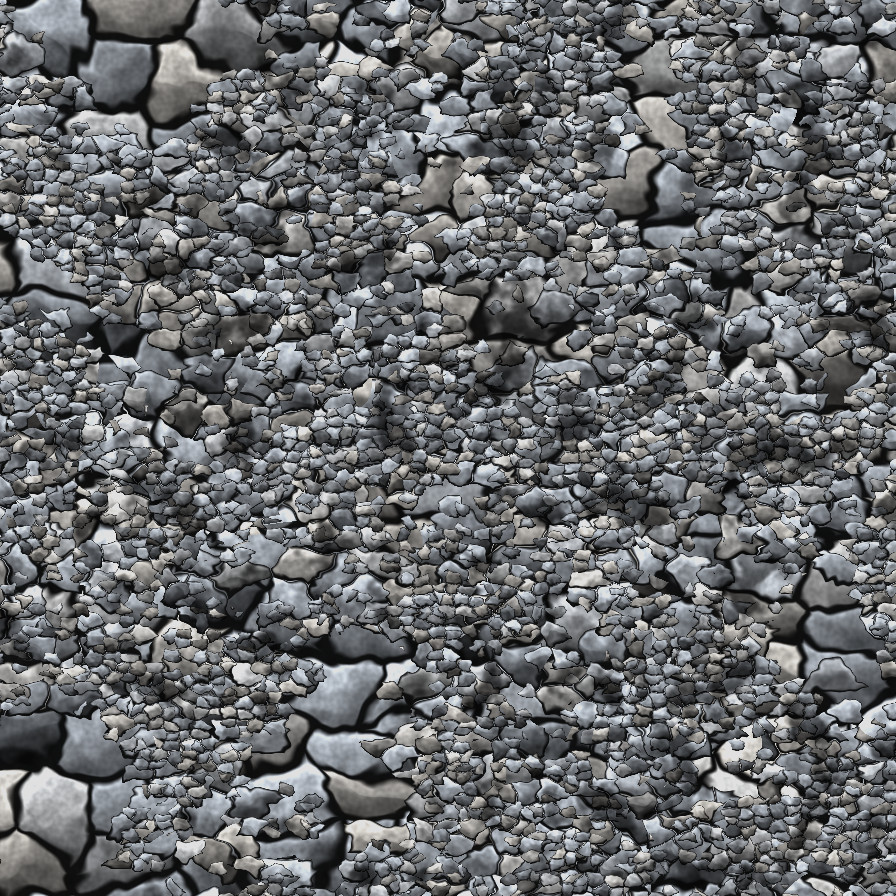
Give the GLSL for this texture, as a Shadertoy shader.

```glsl
// Grey rock rubble: fitted blocks with dark joints, buried under ever finer broken stone.

vec2 hash2(vec2 p) {
    vec3 q = fract(p.xyx * vec3(0.1031, 0.1030, 0.0973));
    q += dot(q, q.yzx + 33.33);
    return fract((q.xx + q.yz) * q.zy);
}

float cornerSlope(vec2 cell, vec2 offset) {
    float angle = 6.2832 * hash2(cell).x;
    return dot(vec2(cos(angle), sin(angle)), offset);
}

// Gradient noise, centred on zero
float noise(vec2 p) {
    vec2 i = floor(p), f = fract(p), e = vec2(1.0, 0.0);
    vec2 u = f * f * f * (f * (f * 6.0 - 15.0) + 10.0);
    return mix(mix(cornerSlope(i, f), cornerSlope(i + e, f - e), u.x),
               mix(cornerSlope(i + e.yx, f - e.yx), cornerSlope(i + 1.0, f - 1.0), u.x), u.y);
}

float fbm(vec2 p) {
    float sum = 0.0, gain = 1.0;
    for (int i = 0; i < 4; i++) {
        sum += gain * noise(p);
        p = mat2(1.6, 1.2, -1.2, 1.6) * p + 17.3;
        gain *= 0.5;
    }
    return sum;
}

// High where broken rubble hides the fitted blocks
float rubbleAmount(vec2 p) {
    return smoothstep(-0.30, -0.12, noise(p * 3.4 + 5.2) + 0.35 * noise(p * 9.0 + 31.0));
}

vec2 seedPoint(vec2 cell) { return cell + 0.08 + 0.84 * hash2(cell); }

// One layer of angular stones; rgb is the colour and a the opacity
vec4 stoneLayer(vec2 p, float scale, float cover, float seed) {
    vec2 stretch = scale * vec2(0.86, 1.14);
    vec2 q = p * stretch + seed;
    q += 0.32 * vec2(noise(q * 1.3), noise(q * 1.3 + 43.0));
    q += 0.13 * vec2(noise(q * 3.7 + 11.0), noise(q * 3.7 + 71.0));

    // Nearest stone
    vec2 base = floor(q), id = base;
    float nearest = 9.0;
    for (int y = -1; y <= 1; y++)
    for (int x = -1; x <= 1; x++) {
        vec2 cell = base + vec2(x, y);
        float d = length(seedPoint(cell) - q);
        if (d < nearest) { nearest = d; id = cell; }
    }

    // Distance to the border with its neighbours
    vec2 centre = seedPoint(id);
    float border = 9.0;
    for (int y = -2; y <= 2; y++)
    for (int x = -2; x <= 2; x++) {
        if (x == 0 && y == 0) continue;
        vec2 other = seedPoint(id + vec2(x, y));
        border = min(border, dot(0.5 * (centre + other) - q, normalize(other - centre)));
    }

    vec2 r = q - centre;
    vec2 rnd = hash2(id + 57.0);
    vec2 kind = hash2(id + 113.0);
    float soft = max(0.05, 1.2 * scale / iResolution.y);

    // Tone, light from above, and two broken facets
    float angle = 6.2832 * kind.y;
    vec2 facetDir = vec2(cos(angle), sin(angle));
    float facet = dot(r, facetDir) + 0.25 * noise(q * 2.6 + 9.0);
    float tone = 0.53 + 0.34 * (rnd.x - 0.5) + dot(r, vec2(-0.12, 0.34));
    tone += 0.13 * facetDir.y * (smoothstep(-soft, soft, facet) - 0.5);
    tone += 0.16 * noise(q * 3.1 + 27.0);
    tone += 0.12 * smoothstep(0.20, 0.08, border) * smoothstep(0.0, 0.3, r.y);

    // Dark joint, wider beneath the stone
    float gap = 0.025 + 0.13 * clamp(-r.y, 0.0, 0.4);
    tone = mix(0.055, tone, smoothstep(gap - 0.3 * soft, gap + 1.3 * soft, border));

    vec3 tint = mix(vec3(1.02, 1.0, 0.97), vec3(0.96, 1.0, 1.05), smoothstep(0.1, 0.6, rnd.y));
    float rubble = rubbleAmount((centre - seed) / stretch);
    float present = step(kind.x, cover * rubble);
    return vec4(tone * tint, present * smoothstep(0.0, 0.5 * soft, border));
}

void mainImage(out vec4 fragColor, in vec2 fragCoord) {
    vec2 p = fragCoord / iResolution.y;
    float rubble = rubbleAmount(p);

    // Blocks first, then finer and finer debris in drifts
    vec3 color = stoneLayer(p, 13.0, 1.0, 20.0).rgb;
    float drift = noise(p * 7.0 + 60.0);
    for (int i = 0; i < 3; i++) {
        float level = float(i);
        float scale = 23.0 * pow(1.75, level);
        float cover = 0.66 - 0.11 * level + drift * (0.3 + 0.3 * level);
        vec4 stones = stoneLayer(p, scale, cover, 90.0 + 70.0 * level);
        color = mix(color, stones.rgb, stones.a);
    }

    // Shadowed hollows between the heaps
    float hollow = smoothstep(0.16, 0.46, fbm(p * 15.0 + 3.0));
    color *= 1.0 - 0.55 * hollow * rubble;

    // Pitted, mineral surface
    float grain = fbm(p * 48.0 + 8.0);
    float speckle = noise(p * 170.0);
    color *= 1.0 + (0.18 + 0.20 * rubble) * grain + 0.16 * speckle;

    fragColor = vec4(clamp(color, 0.03, 0.88), 1.0);
}
```
